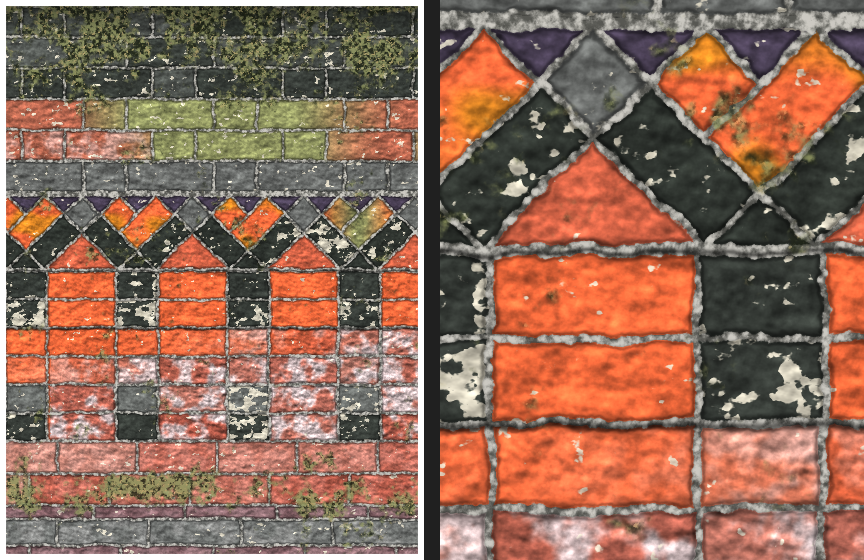
Left: the whole. Right: its middle third, enlarged.
This texture is drawn by a WebGL 2 fragment shader. Its source:

```glsl
#version 300 es
precision highp float;
// Weathered brick wall: mossy courses, a zigzag frieze, panels with dark headers, a plinth.
uniform vec2 u_resolution;
out vec4 fragColor;

// Lengths are percent of the canvas height, y measured downward.
#define PERIOD 19.83
#define AXIS 34.4
#define JOINT 0.22
#define COURSE 5.53
#define FRIEZE_TOP 34.9
#define PANEL_TOP 48.4
#define PLINTH_TOP 78.8
#define MARGIN 1.1

const vec3 SLATE = vec3(.19, .21, .19), GREY = vec3(.47, .48, .47), PURPLE = vec3(.29, .25, .33);
const vec3 ORANGE = vec3(.96, .42, .24), RED = vec3(.74, .37, .30), PINK = vec3(.78, .53, .47);
const vec3 LILAC = vec3(.87, .82, .83), OLIVE = vec3(.57, .59, .38), LIME = vec3(.90, .87, .79);

struct Brick { float edge; vec3 tone; float seed, lime, worn; };

float hash(vec2 p) { return fract(sin(dot(p, vec2(127.1, 311.7))) * 43758.5); }

float noise(vec2 p) {
  vec2 i = floor(p), f = fract(p);
  f *= f * (3. - 2. * f);
  return mix(mix(hash(i), hash(i + vec2(1, 0)), f.x),
             mix(hash(i + vec2(0, 1)), hash(i + 1.), f.x), f.y);
}

float fbm(vec2 p) {
  float sum = 0., amp = .53;
  for (int i = 0; i < 4; i++, amp *= .5) {
    sum += amp * noise(p);
    p = mat2(1.6, 1.2, -1.2, 1.6) * p + 7.3;
  }
  return sum;
}

float bell(float x, float w) { return exp(-x * x / (w * w)); }

// Upper courses: alternating long and short bricks.
Brick flemish(vec2 p) {
  float row = floor((p.y - MARGIN) / COURSE), y = p.y - MARGIN - row * COURSE;
  float s = p.x - 22.6 - 12.3 * mod(row + 1., 2.), x = mod(s, 23.3);
  bool header = x > 15.6;
  float side = header ? min(x - 15.6, 23.3 - x) : min(x, 15.6 - x);
  float seed = hash(vec2(floor(s / 23.3) + (header ? 20. : 0.), row));
  float ends = smoothstep(14., 34., abs(p.x - 43.) + 22. * (seed - .5));
  vec3 tone = row > 4. ? GREY * .88 : row > 2. ? mix(OLIVE, RED, ends * .85) : mix(SLATE, GREY, seed * .5);
  return Brick(min(side, min(y, COURSE - y)), tone, seed, .25, row == 4. && p.x < 27. ? .5 : 0.);
}

// Frieze: diagonal bricks on a 45 degree lattice, mirrored about each gable.
Brick zigzag(vec2 p) {
  float cell = PERIOD / 6., t = p.x - AXIS + PERIOD * .5;
  float a = (mod(t, PERIOD) - PERIOD * .5) / cell, b = (p.y - FRIEZE_TOP) / cell;
  float m = abs(a), u = m + b, v = m - b;
  float d = min(min(abs(u - 2.), abs(u - 6.)), min(abs(v), abs(abs(v) - 2.)));
  if (a > 0. && v > 0. && v < 2.) d = min(d, abs(u - 4.));
  bool leg = abs(v + 1.) < 1. && abs(u - 4.) < 2.;
  float seed = leg ? hash(vec2(floor(t / PERIOD) + 3., sign(a))) : .5;
  vec3 fire = mix(ORANGE, vec3(.86, .52, .15), smoothstep(.45, .75, noise(p * .25)));
  fire = mix(fire, OLIVE, bell(p.x - 64., 5.));
  vec3 tone = v < -2. ? mix(ORANGE, RED, .6) : v < 0. ? (u < 2. ? GREY * .9 : SLATE)
            : v > 2. || u < 2. ? PURPLE : fire;
  float lime = leg ? .25 + .8 * seed * smoothstep(20., 55., p.x) : .1;
  return Brick(cell * min(d * .707, min(b, 4. - b)), tone, seed, lime, 0.);
}

// Panels of red bricks between columns of dark headers.
Brick panels(vec2 p) {
  float h = (PLINTH_TOP - PANEL_TOP) / 6., row = floor((p.y - PANEL_TOP) / h);
  float y = p.y - PANEL_TOP - row * h, t = p.x - AXIS + PERIOD * .5;
  float m = abs(mod(t, PERIOD) - PERIOD * .5);
  bool header = m > 6.15, dark = header && row != 2. && row != 3.;
  float seed = hash(vec2(floor((header ? t + 9. : t) / PERIOD) + (header ? 9. : 0.), row + 4.));
  float worn = dark ? 0. : smoothstep(1.7, 3., row + (p.x - 36.) * .026 + .3 * (seed - .5));
  if (p.x < 9.) worn *= .3;
  vec3 tone = dark ? mix(SLATE, GREY, row == 4. ? .8 : .1) : mix(ORANGE, mix(RED, PINK, seed), worn);
  return Brick(min(abs(m - 6.15), min(y, h - y)), tone, seed, dark ? .15 + .75 * seed : .1, worn);
}

// Plinth: running courses of uneven height.
Brick plinth(vec2 p) {
  float tops[6] = float[](PLINTH_TOP, 84.6, 90.2, 92.7, 97.4, 102.);
  int row = 0;
  for (int i = 1; i < 5; i++) if (p.y > tops[i]) row = i;
  float pitch = row < 2 ? 14.3 : 16.4, s = p.x - 10.2 + 5. * float(row % 3), x = mod(s, pitch);
  float seed = hash(vec2(floor(s / pitch), row + 40));
  vec3 tone = row < 2 ? mix(RED, PINK, seed) : row == 3 ? GREY : mix(PURPLE, PINK, .45);
  float bed = min(p.y - tops[row], tops[row + 1] - p.y);
  return Brick(min(min(x, pitch - x), bed), tone, seed, .2, .15);
}

void main() {
  float px = 100. / u_resolution.y;
  vec2 size = u_resolution * px, p = gl_FragCoord.xy * px;
  p.y = size.y - p.y;
  vec2 q = p + .7 * (vec2(fbm(p * .5), fbm(p * .5 + 31.)) - .5);
  Brick k;
  if (q.y < 34.4) k = flemish(q);
  else if (q.y < PANEL_TOP) k = zigzag(q);
  else if (q.y < PLINTH_TOP) k = panels(q);
  else k = plinth(q);

  // Brick faces: mottling, spalled patches, flaking limewash.
  float grain = fbm(p * 2.3), lump = fbm(p * .45 + k.seed * 50.);
  vec2 g = p * vec2(.7, 1.1);
  float relief = fbm(g) - fbm(g - vec2(.12, .4));
  vec3 face = k.tone * (.55 + .45 * lump + .47 * grain);
  face = mix(face, LILAC * (.6 + .7 * grain), k.worn * smoothstep(.36, .64, lump) * .9);
  float flake = fbm(p * vec2(.9, 1.2) + k.seed * 90.) - .8 + .33 * k.lime;
  face = mix(face, LIME, smoothstep(-.02, .05, flake) * .9);
  face *= 1. + relief * (.9 + .5 * k.worn);

  // Ragged mortar joints with a dark rim, and shadowed ledges.
  float inset = k.edge - JOINT - .35 * (grain - .5) - k.worn * .4 * (lump - .4);
  vec3 mortar = mix(vec3(.34, .34, .32), vec3(.80, .79, .76), smoothstep(.25, .75, grain));
  vec3 color = mix(mortar, face, smoothstep(-px * .7, px * .7, inset));
  color *= 1. - .4 * bell(inset - .1, .15);
  color *= 1. - .5 * max(bell(q.y - 58.7, .22), bell(q.y - PANEL_TOP, .15));

  // Moss: thick at the top, and again over the plinth.
  float high = 1. - smoothstep(5., 24., p.y), low = bell(p.y - 87.4, 4.2);
  float patches = fbm(p * .22 + 12.) + fbm(p * 1.1) * .6;
  float cover = smoothstep(.78, 1.05, patches + .36 * (high + low) - .2);
  float tuft = fbm(p * 1.9 + 60.) + .1 * low;
  vec3 moss = mix(vec3(.13, .15, .09), OLIVE, smoothstep(.32, .68, tuft));
  moss = mix(moss, vec3(.70, .64, .42), smoothstep(.58, .74, fbm(p * 2.6 + 5.)));
  color = mix(color, moss, cover * .88);
  color *= .65 + .35 * smoothstep(1., 7., p.y);

  // White margin.
  vec2 inner = min(p, size - p) - MARGIN;
  color = mix(vec3(1), color, smoothstep(-px * .5, px * .5, min(inner.x, inner.y)));
  fragColor = vec4(clamp(color, 0., 1.), 1.);
}
```
